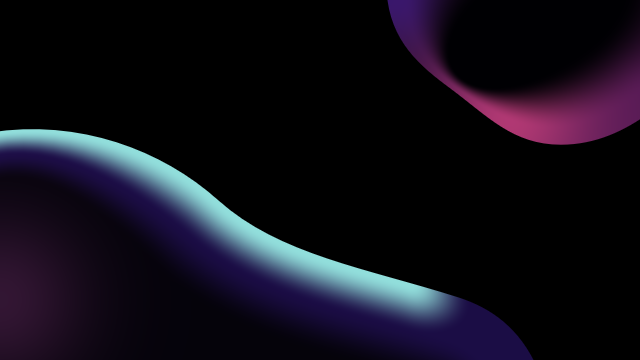
Write a Shadertoy shader that draws this background.

```glsl
// Outlines: three joined cubic Beziers each, in canvas heights
const vec2 WAVE[10] = vec2[10](
    vec2(-0.028, 0.632), vec2(0.220, 0.671), vec2(0.451, 0.583), vec2(0.606, 0.444),
    vec2(0.775, 0.292), vec2(1.019, 0.255), vec2(1.273, 0.174),
    vec2(1.366, 0.144), vec2(1.444, 0.088), vec2(1.493, -0.023));
const vec2 BLOB[10] = vec2[10](
    vec2(1.074, 1.023), vec2(1.083, 0.884), vec2(1.169, 0.815), vec2(1.250, 0.755),
    vec2(1.354, 0.678), vec2(1.424, 0.598), vec2(1.558, 0.598),
    vec2(1.655, 0.598), vec2(1.736, 0.637), vec2(1.806, 0.688));
const int STEPS = 16;
const float ASPECT = 16.0 / 9.0;

// Wave
const vec3 CYAN = vec3(0.57, 0.87, 0.86);
const vec3 NAVY = vec3(0.105, 0.05, 0.27);
const vec3 INK = vec3(0.018, 0.01, 0.04);
const vec3 EMBER = vec3(0.18, 0.075, 0.16);
const vec3 LOBE = vec3(0.07, 0.035, 0.18);
const vec2 EMBER_POS = vec2(0.0, 0.167);
const vec2 LOBE_POS = vec2(1.34, 0.05);
const float GLOW_RADIUS = 0.24;
const vec2 BAND_WIDTH = vec2(0.068, 0.13);   // left end, right end
const float BAND_END = 1.135;
const float BAND_FADE = 0.175;

// Blob
const vec3 PINK = vec3(0.69, 0.22, 0.45);
const vec3 INDIGO = vec3(0.22, 0.09, 0.42);
const vec3 PLUM_LEFT = vec3(0.20, 0.07, 0.25);
const vec3 PLUM_RIGHT = vec3(0.33, 0.10, 0.33);
const vec3 CORE = vec3(0.0, 0.0, 0.012);
const vec2 PINK_POS = vec2(1.417, 0.664);
const float PINK_RADIUS = 0.22;
const vec2 CORE_POS = vec2(1.505, 0.954);
const vec2 CORE_RADII = vec2(0.289, 0.167);
const float CORE_TILT = 0.524;

vec2 bezier(vec2 a, vec2 b, vec2 c, vec2 d, float t) {
    float s = 1.0 - t;
    return s * s * s * a + 3.0 * s * t * (s * b + t * c) + t * t * t * d;
}

float segmentDistance(vec2 p, vec2 a, vec2 b) {
    vec2 ab = b - a;
    return length(p - a - ab * clamp(dot(p - a, ab) / dot(ab, ab), 0.0, 1.0));
}

// Distance to a left-to-right outline, positive on the filled side
// (fill = 1 above the curve, -1 below it)
float outlineDepth(vec2 p, vec2 pts[10], float fill) {
    float dist = 1e3, side = -1.0;
    vec2 a = pts[0];
    for (int k = 0; k < 9; k += 3) {
        for (int i = 1; i <= STEPS; i++) {
            vec2 b = bezier(pts[k], pts[k + 1], pts[k + 2], pts[k + 3],
                            float(i) / float(STEPS));
            dist = min(dist, segmentDistance(p, a, b));
            if (a.x <= p.x && p.x < b.x) {
                float height = mix(a.y, b.y, (p.x - a.x) / (b.x - a.x));
                side = (p.y - height) * fill > 0.0 ? 1.0 : -1.0;
            }
            a = b;
        }
    }
    return side * dist;
}

float ellipseDistance(vec2 p, vec2 radii) {
    float k = length(p / radii);
    return k * (k - 1.0) / max(length(p / (radii * radii)), 1e-3);
}

float softSpot(vec2 p, vec2 center, float radius) {
    vec2 q = (p - center) / radius;
    return exp(-dot(q, q));
}

vec3 waveColor(vec2 p, float depth) {
    float t = max(depth, 0.0) / mix(BAND_WIDTH.x, BAND_WIDTH.y, smoothstep(0.0, 0.5, p.x));
    vec3 col = mix(NAVY, INK, smoothstep(0.9, 2.0, t));
    col = max(col, LOBE * softSpot(p, LOBE_POS, GLOW_RADIUS));
    col += EMBER * softSpot(p, EMBER_POS, GLOW_RADIUS);
    // Bright band with a rounded right end
    float band = length(vec2(t, max(p.x - BAND_END, 0.0) / BAND_FADE));
    return mix(CYAN, col, smoothstep(0.05, 1.0, band));
}

vec3 blobColor(vec2 p, float depth) {
    float c = cos(CORE_TILT), s = sin(CORE_TILT);
    float core = ellipseDistance(mat2(c, -s, s, c) * (p - CORE_POS), CORE_RADII);
    float rim = core / (abs(core) + max(depth, 0.0) + 1e-4);
    // Hue drifts along the rim
    vec3 tint = mix(PLUM_LEFT, PLUM_RIGHT, smoothstep(1.1, 1.6, p.x));
    float corner = smoothstep(0.8, 1.0, p.y) * (1.0 - smoothstep(1.1, 1.4, p.x));
    tint = mix(tint, INDIGO, corner);
    tint = mix(tint, PINK, softSpot(p, PINK_POS, PINK_RADIUS));
    return mix(CORE, tint, smoothstep(-0.1, 0.75, rim));
}

void mainImage(out vec4 fragColor, in vec2 fragCoord) {
    vec2 p = fragCoord / iResolution.xy * vec2(ASPECT, 1.0);
    float wave = outlineDepth(p, WAVE, -1.0);
    float blob = outlineDepth(p, BLOB, 1.0);
    vec3 col = waveColor(p, wave) * clamp(wave * iResolution.y + 0.5, 0.0, 1.0);
    col += blobColor(p, blob) * clamp(blob * iResolution.y + 0.5, 0.0, 1.0);
    fragColor = vec4(col, 1.0);
}
```
